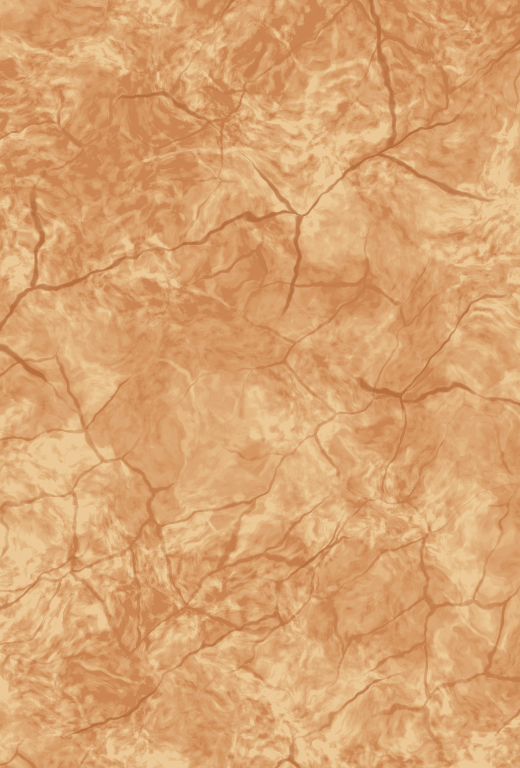
Reproduce this texture procedurally as a WebGL 1 fragment shader.

```glsl
precision highp float;
uniform vec2 u_resolution;

const vec3 RUST  = vec3(0.68, 0.38, 0.20);
const vec3 CLAY  = vec3(0.795, 0.525, 0.325);
const vec3 TAN   = vec3(0.84, 0.60, 0.39);
const vec3 SAND  = vec3(0.86, 0.65, 0.45);
const vec3 STRAW = vec3(0.89, 0.71, 0.50);
const vec3 CREAM = vec3(0.92, 0.785, 0.585);

float hash(vec2 p) {
  vec3 q = fract(vec3(p.xyx) * 0.1031);
  q += dot(q, q.yzx + 33.33);
  return fract((q.x + q.y) * q.z);
}

vec2 hash2(vec2 p) {
  return vec2(hash(p), hash(p + 57.3));
}

mat2 rotation(float angle) {
  float c = cos(angle), s = sin(angle);
  return mat2(c, s, -s, c);
}

// Signed value noise, -1 to 1
float noise(vec2 p) {
  vec2 i = floor(p), f = fract(p);
  f = f * f * (3.0 - 2.0 * f);
  float low = mix(hash(i), hash(i + vec2(1.0, 0.0)), f.x);
  float high = mix(hash(i + vec2(0.0, 1.0)), hash(i + 1.0), f.x);
  return 2.0 * mix(low, high, f.y) - 1.0;
}

float fbm(vec2 p) {
  float sum = 0.0, amplitude = 0.5;
  mat2 turn = rotation(0.65) * 2.03;
  for (int i = 0; i < 5; i++) {
    sum += amplitude * noise(p);
    p = turn * p + 11.7;
    amplitude *= 0.5;
  }
  return sum;
}

// Distance to the border between the two nearest scattered cells
float cellEdge(vec2 p) {
  vec2 cell = floor(p), nearest = vec2(9.0), second = vec2(9.0);
  for (int y = -1; y <= 1; y++) {
    for (int x = -1; x <= 1; x++) {
      vec2 id = cell + vec2(float(x), float(y));
      vec2 offset = id + hash2(id) - p;
      if (dot(offset, offset) < dot(nearest, nearest)) {
        second = nearest;
        nearest = offset;
      } else if (dot(offset, offset) < dot(second, second)) {
        second = offset;
      }
    }
  }
  float gap = dot(second, second) - dot(nearest, nearest);
  return 0.5 * gap / max(length(second - nearest), 0.001);
}

// Broken veins that taper away where the presence noise is low
float veins(vec2 p, float scale, float angle, float width, float threshold) {
  vec2 q = rotation(angle) * p * vec2(scale);
  q.x *= 0.62;
  float presence = smoothstep(threshold, threshold + 0.35, fbm(p * 6.0 + scale * 3.1));
  float w = width * (0.35 + 0.65 * presence);
  float d = cellEdge(q + scale) / scale;
  return presence * (1.0 - smoothstep(0.25 * w, w, d));
}

// Colour ramp over a roughly normal tone
vec3 stoneColor(float tone) {
  vec3 c = mix(CLAY, TAN, smoothstep(-1.5, -0.65, tone));
  c = mix(c, SAND, smoothstep(-0.7, 0.05, tone));
  c = mix(c, STRAW, smoothstep(0.05, 0.85, tone));
  return mix(c, CREAM, smoothstep(0.8, 1.8, tone));
}

void main() {
  vec2 p = gl_FragCoord.xy / u_resolution.y;
  vec2 warp = vec2(fbm(p * 8.0 + 3.0), fbm(p * 8.0 + 41.0));

  // Clouds, mottling and grain
  float crust = smoothstep(-0.2, 0.25, fbm(p * 4.5 + 19.0));
  float grain = fbm(p * 125.0 + 5.0 * warp);
  float tone = 0.2 + 2.0 * fbm(p * 5.0 + 0.5 * warp);
  tone += 2.3 * fbm(p * 21.0 + 2.5 * warp + 70.0);
  tone += grain * mix(1.3, 3.2, crust);

  // Smooth clay patches with ragged edges
  float patches = fbm(p * 11.0 + warp + 27.0) + 0.12 * grain;
  patches = smoothstep(0.14, 0.26, patches);
  tone = mix(tone, -1.1 + 1.2 * grain, 0.7 * patches);

  // Pale flecks in the crust
  float flecks = smoothstep(0.4, 0.75, noise(p * 95.0 + 6.0 * warp));
  tone += flecks * mix(0.3, 1.1, crust);

  // Pale veins, then faint and strong dark cracks
  vec2 bent = p + 0.045 * warp;
  tone += 1.3 * veins(bent, 9.0, 0.6, 0.004, 0.1);
  float faint = veins(bent, 13.0, -0.7, 0.0028, -0.1);
  float strong = veins(bent + 0.3, 5.5, -0.6, 0.0034, -0.08);
  tone -= 1.2 * faint + 0.9 * strong;

  vec3 color = stoneColor(tone);
  color = mix(color, RUST, 0.6 * strong + 0.2 * faint * (1.0 - strong));
  gl_FragColor = vec4(color, 1.0);
}
```
